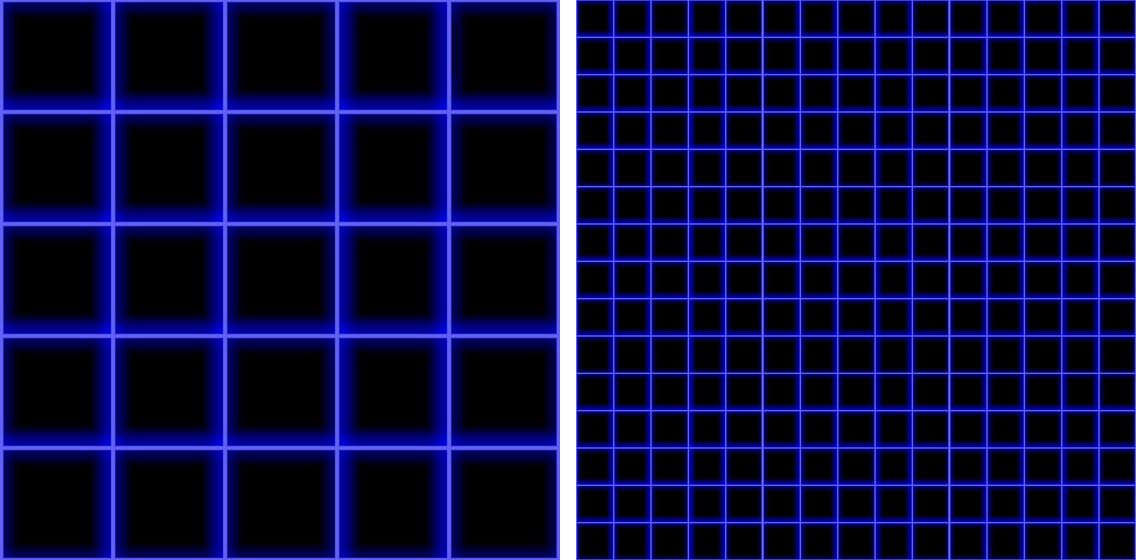
Left, the tile; right, the same tile 3 across and 3 down.
A Shadertoy shader for this pattern:

```glsl
// Five by five grid of black square cells with blue inner glow and pale violet-blue lines.

const float CELLS = 5.0;
const float LINE_HALF = 0.0205;   // in cell units
const float SEAM_HALF = 0.032;    // vertical line shared by left and right edges
const float LINE_SHIFT = 0.010;   // offset of the inner vertical lines

const vec3 CELL_COLOR = vec3(0.0, 0.0, 0.004);
const vec3 LINE_EDGE = vec3(0.27, 0.27, 0.88);
const vec3 LINE_CORE = vec3(0.38, 0.38, 0.96);

// Glow strength at the left and right side of each column
const float LEFT_GLOW[5] = float[5](0.36, 0.40, 0.35, 0.60, 0.34);
const float RIGHT_GLOW[5] = float[5](0.59, 0.60, 0.35, 0.62, 0.31);
const float TOP_GLOW = 0.35;
const float BOTTOM_GLOW = 0.60;
const float BASE_GLOW = 0.33;     // bottom side of the lowest row

// Stronger glows also reach further into the cell
float glow(float dist, float strength) {
    float reach = 0.10 + 0.23 * strength;
    return strength * (1.0 - smoothstep(0.03, reach, dist));
}

// Signed distance to a band of the given half width
float band(float dist, float halfWidth) {
    return abs(dist) - halfWidth;
}

float coverage(float signedDist, float pixel) {
    return clamp(0.5 - signedDist / pixel, 0.0, 1.0);
}

// Thin vertical scratches inside one cell
float scratches(vec2 p, vec2 start, float len, float pixel) {
    float mask = 0.0;
    for (int i = 0; i < 2; i++) {
        vec2 q = p - start - float(i) * vec2(0.030, -0.020);
        float d = max(band(q.x, 0.005), band(q.y - 0.5 * len, 0.5 * len));
        mask = max(mask, coverage(d, pixel));
    }
    return mask;
}

void mainImage(out vec4 fragColor, in vec2 fragCoord) {
    vec2 p = CELLS * fragCoord / iResolution.xy;
    float pixel = CELLS / min(iResolution.x, iResolution.y);

    // Cell index and distances to its four sides
    float col = clamp(floor(p.x - LINE_SHIFT), 0.0, CELLS - 1.0);
    float row = floor(p.y);
    bool first = col < 0.5;
    bool last = col > CELLS - 1.5;
    float left = p.x - col - (first ? 0.0 : LINE_SHIFT);
    float right = col + 1.0 + (last ? 0.0 : LINE_SHIFT) - p.x;
    float bottom = p.y - row;
    float top = 1.0 - bottom;

    // Inner glow, combined smoothly at the corners
    int c = int(col);
    float sides = max(glow(left, LEFT_GLOW[c]), glow(right, RIGHT_GLOW[c]));
    float ends = max(glow(top, TOP_GLOW),
                     glow(bottom, row < 0.5 ? BASE_GLOW : BOTTOM_GLOW));
    vec3 color = CELL_COLOR + vec3(0.0, 0.0, length(vec2(sides, ends)));

    // Wear in the upper right cell
    color *= 1.0 - 0.85 * scratches(p, vec2(4.042, 4.325), 0.49, pixel);

    // Grid lines with a brighter core
    float vertical = min(band(left, first ? SEAM_HALF : LINE_HALF),
                         band(right, last ? SEAM_HALF : LINE_HALF));
    float horizontal = band(min(top, bottom), LINE_HALF);
    float grid = min(vertical, horizontal);
    vec3 lineColor = mix(LINE_EDGE, LINE_CORE, smoothstep(0.0, 0.012, -grid));
    color = mix(color, lineColor, coverage(grid, pixel));

    fragColor = vec4(color, 1.0);
}
```
